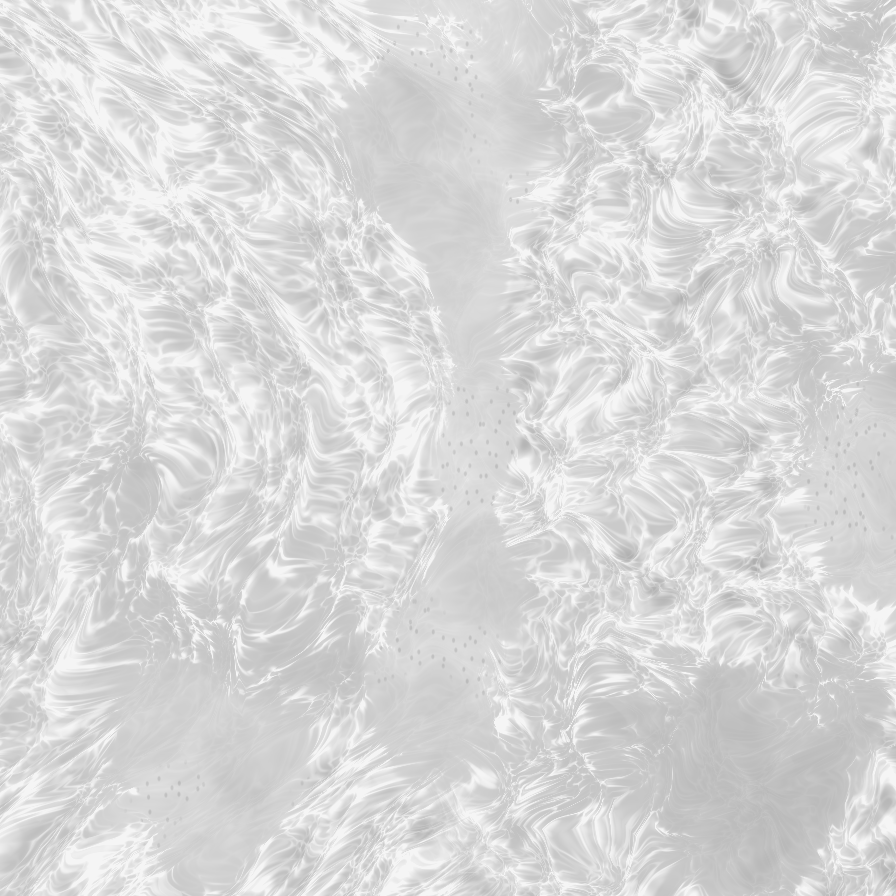
A Shadertoy shader for this texture:

```glsl
vec2 hash2(vec2 p) {
    return fract(sin(vec2(dot(p, vec2(127.1, 311.7)), dot(p, vec2(269.5, 183.3)))) * 43758.55);
}

// x: nearest distance, y: distance to the cell wall, z: smooth blotches
vec3 cells(vec2 p) {
    vec2 base = floor(p);
    float first = 9.0, second = 9.0, total = 0.001, blotch = 0.0005;
    for (int j = -1; j <= 1; j++)
    for (int i = -1; i <= 1; i++) {
        vec2 id = base + vec2(i, j);
        vec2 seed = hash2(id);
        float d = length(id + seed - p);
        second = min(second, max(first, d));
        first = min(first, d);
        float weight = pow(max(0.0, 1.0 - d * d), 3.0);
        blotch += weight * fract(seed.x * 7.0 + seed.y * 13.0);
        total += weight;
    }
    return vec3(first, second - first, blotch / total);
}

// Crumpled walls; fine lace gathers along the coarse ridges
float lace(vec2 p, float stretch) {
    float sum = 0.0, cover = 0.7, freq = 12.0;
    p += 0.012 * sin(p.yx * 27.0 + 2.0 * sin(p * 19.0));
    for (int i = 0; i < 4; i++) {
        vec3 c = cells(p * freq * vec2(1.0, stretch) + float(i) * 17.3);
        float ridge = 1.0 - smoothstep(0.0, 0.55, c.y);
        sum += (i == 0 ? 0.26 : 0.38) * cover * (ridge - 0.5);
        cover = mix(0.45, 1.0, ridge);
        p += (c.xz - 0.5) * 0.7 / freq;
        freq *= 2.1;
        stretch = mix(stretch, 1.0, 0.4);
    }
    return sum;
}

// Smooth channel down the middle and two bare basins
float bareGround(vec2 p) {
    p += 0.012 * sin(p.yx * 31.0 + sin(p * 47.0));
    float middle = 0.53 - 0.03 * smoothstep(0.65, 0.8, p.y) - 0.04 * (1.0 - smoothstep(0.25, 0.45, p.y));
    float width = 0.035 + 0.065 * smoothstep(0.7, 0.78, p.y) + 0.03 * (1.0 - smoothstep(0.3, 0.42, p.y));
    float channel = 1.0 - smoothstep(0.6, 1.5, abs(p.x - middle) / width);
    channel *= smoothstep(0.08, 0.25, p.y);
    float hollow = 1.0 - smoothstep(0.06, 0.15, length(p - vec2(0.23, 0.14)));
    float inlet = 1.0 - smoothstep(0.04, 0.11, length((p - vec2(0.98, 0.44)) * vec2(1.0, 0.6)));
    return max(channel, max(hollow, inlet));
}

void mainImage(out vec4 fragColor, in vec2 fragCoord) {
    vec2 uv = fragCoord / iResolution.xy;

    // Bent strands on the left, round crust on the right
    vec2 bent = vec2(uv.x + 1.1 * pow(uv.y - 0.5, 2.0) + 0.012 * sin(uv.y * 21.0), uv.y);
    float right = smoothstep(0.48, 0.58, uv.x + 0.03 * sin(uv.y * 13.0));
    float web = mix(lace(bent, 0.32), lace(uv + 3.7, 1.0), right);

    // Ragged boundary between crust and bare ground
    float broad = cells(uv * 4.5 + 8.0).z;
    float medium = cells(uv * 12.0 + 31.0).z;
    float height = 0.24 + 1.1 * (0.6 * broad + 0.4 * medium - 0.5) + 0.35 * web - 0.6 * bareGround(uv);
    float crust = smoothstep(0.0, 0.22, height);
    float rim = exp(-pow((height - 0.17) / 0.09, 2.0));

    // Soft pits and sparse dark specks
    vec3 pore = cells(uv * 15.0 + 0.25 * sin(uv.yx * 70.0) + 50.0);
    float pit = (1.0 - smoothstep(0.08, 0.42, pore.x)) * smoothstep(0.45, 0.7, pore.z);
    vec3 dust = cells(uv * vec2(80.0, 50.0));
    float speck = (1.0 - smoothstep(0.06, 0.2, dust.x)) * smoothstep(0.6, 0.8, medium) * (1.0 - crust);

    float tone = 0.823 + 0.09 * (broad - 0.5) + 0.08 * (medium - 0.5);
    tone += 0.05 * (cells(uv * 38.0 + 0.4 * sin(uv.yx * 90.0)).z - 0.5) * mix(0.4, 1.0, crust);
    tone += mix(0.05, 0.29, crust) * web + 0.018 * crust + 0.025 * rim;
    tone -= 0.085 * pit * mix(0.2, 1.0, crust * mix(0.5, 1.0, right)) + 0.09 * speck;
    fragColor = vec4(vec3(clamp(tone, 0.6, 0.96)), 1.0);
}
```
